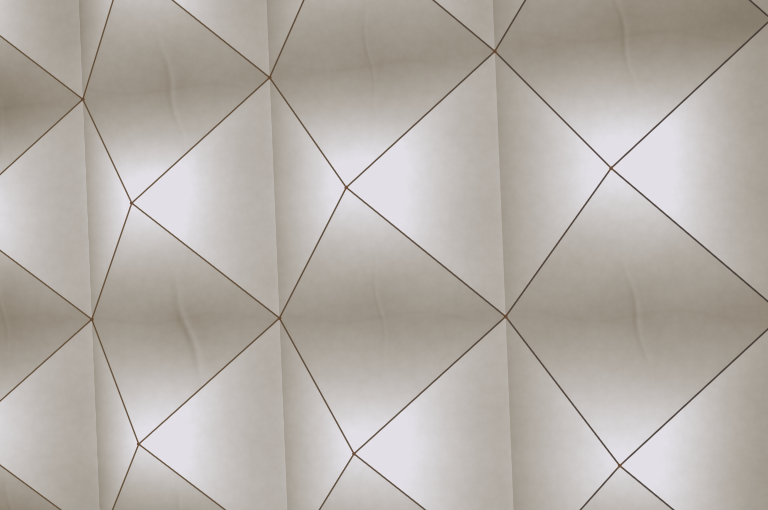
Write a WebGL 2 fragment shader that draws this pattern.

```glsl
#version 300 es
precision highp float;
// Folded translucent paper panels meeting along dark seams, seen at a slant.
// Two projected lattices (valley and peak nodes) span triangular facets;
// each facet is lit by its closeness to a peak, then seamed and mottled.
uniform vec2 u_resolution;
out vec4 fragColor;

float hash(vec2 p) {
    return fract(sin(dot(p, vec2(127.1, 311.7))) * 4375.85);
}

// Distance to the nearest scattered point
float cellular(vec2 p) {
    vec2 cell = floor(p);
    float nearest = 2.0;
    for (int y = -1; y <= 1; y++)
    for (int x = -1; x <= 1; x++) {
        vec2 c = cell + vec2(x, y);
        vec2 site = c + vec2(hash(c), hash(c + 37.0));
        nearest = min(nearest, length(p - site));
    }
    return nearest;
}

// Lattice nodes in units of canvas height, y pointing down
vec2 valley(float u, float v) {
    return vec2(83.0 + 164.2 * u + 9.0 * v, 99.5 - 28.4 * u + 220.5 * v)
        / (511.0 * (1.0 - 0.0851 * u));
}

vec2 peak(float u, float v) {
    return vec2(132.0 + 182.0 * u + 7.0 * v, 203.5 - 33.5 * u + 241.5 * v)
        / (511.0 * (1.0 - 0.095 * u));
}

float segment(vec2 p, vec2 a, vec2 b) {
    vec2 d = b - a;
    return length(p - a - d * clamp(dot(p - a, d) / dot(d, d), 0.0, 1.0));
}

float cross2(vec2 a, vec2 b) { return a.x * b.y - a.y * b.x; }

// x: closeness to the tip (0 on the base, 1 at the tip), y: coverage
vec2 facet(vec2 p, vec2 tip, vec2 a, vec2 b, float soft) {
    vec2 e = a - tip, f = b - tip, g = p - tip;
    float area = cross2(e, f);
    float wa = cross2(g, f) / area, wb = cross2(e, g) / area;
    float t = 1.0 - wa - wb;
    return vec2(clamp(t, 0.0, 1.0), smoothstep(-soft, soft, min(t, min(wa, wb))));
}

void main() {
    float px = 1.0 / u_resolution.y;
    vec2 p = gl_FragCoord.xy * px;
    p.y = 1.0 - p.y;

    float shade = 0.0, total = 0.0001, glow = 0.0, seam = 1.0, knot = 1.0;
    for (int i = -1; i <= 2; i++)
    for (int j = -1; j <= 1; j++) {
        float u = float(i), v = float(j), soft = 2.5 * px;
        float h = hash(vec2(u, v) + 5.0);
        vec2 top = peak(u, v), bottom = peak(u, v + 1.0);
        vec2 a = valley(u, v), b = valley(u, v + 1.0);
        vec2 c = valley(u + 1.0, v), d = valley(u + 1.0, v + 1.0);

        // Upright panel halves either side of the vertical fold
        vec2 f = facet(p, top, a, b, soft);
        shade += f.y * (0.36 + 0.46 * f.x - 0.05 * exp(-f.x * 9.0));
        total += f.y;
        f = facet(p, top, c, d, soft);
        shade += f.y * (0.47 + 0.39 * smoothstep(0.0, 0.9, f.x) + 0.04 * exp(-f.x * 40.0));
        total += f.y;

        // Wide panel: slanted crinkle and broad stain about its level crease
        vec2 q = p - mix(b, d, 0.44 + 0.06 * h);
        float bend = q.x - q.y * (0.1 + 0.22 * h) - 0.004 * sin(q.y * 45.0 + h * 6.0);
        float ridge = bend / (0.004 + 0.005 * h);
        float reach = exp(-pow((q.y + 0.03 - 0.06 * h) / 0.08, 2.0));
        float wear = 0.12 * (0.5 + h) * ridge * exp(-ridge * ridge) * reach;
        wear -= 0.05 * exp(-pow(bend / 0.06, 2.0)) * reach;
        wear -= 0.015 * exp(-pow((q.y + 0.01 * sin(q.x * 20.0)) / 0.004, 2.0));
        f = facet(p, top, b, d, soft);
        shade += f.y * (0.28 + 0.46 * pow(f.x, 1.15) + wear);
        total += f.y;
        f = facet(p, bottom, b, d, soft);
        shade += f.y * (0.28 + 0.58 * pow(f.x, 1.15) + wear);
        total += f.y;

        // Lamp glow behind the peak
        vec2 g = (p - top - vec2(0.03, -0.015)) / (0.12 + 0.015 * u);
        glow += exp(-dot(g, g)) * (0.2 - 0.05 * v);

        // Seams and the small knots where they meet
        seam = min(seam, min(min(segment(p, top, a), segment(p, top, b)),
                             min(segment(p, top, c), segment(p, top, d))));
        knot = min(knot, min(length(p - top), min(length(p - b), length(p - d))));
    }

    // Wider tonal spread, uneven paper and falloff toward the borders
    float light = 0.57 + 1.25 * (shade / total + glow - 0.55);
    light += 0.04 * (0.5 - cellular(p * 38.0)) + 0.03 * (0.5 - cellular(p * 95.0 + 9.0));
    light += 0.02 * sin(p.x * 17.0 + 2.0 * sin(p.y * 11.0)) * sin(p.y * 23.0 + p.x * 8.0);
    light -= 0.08 * smoothstep(0.25, 0.0, p.y);
    light -= 0.24 * smoothstep(0.5, 1.0, length(p - vec2(0.75, 0.45)));
    light = clamp(light - 0.03 * exp(-seam / 0.006), 0.0, 1.0);
    vec3 paper = mix(vec3(0.53, 0.49, 0.43), vec3(0.885, 0.878, 0.9),
                     vec3(light, light, light * (0.93 + 0.07 * light)));

    // Dark thread, browner on the left and at the knots
    vec3 thread = mix(vec3(0.36, 0.28, 0.19), vec3(0.25, 0.21, 0.19), smoothstep(0.2, 1.5, p.x));
    thread = mix(thread, vec3(0.36, 0.25, 0.16), smoothstep(0.015, 0.004, knot));
    float cover = clamp((0.0013 + 0.0002 * p.x - seam) / px + 0.5, 0.0, 1.0);
    cover = max(cover, clamp((0.0036 - knot) / px + 0.5, 0.0, 1.0));
    fragColor = vec4(mix(paper, thread, 0.9 * cover), 1.0);
}
```
